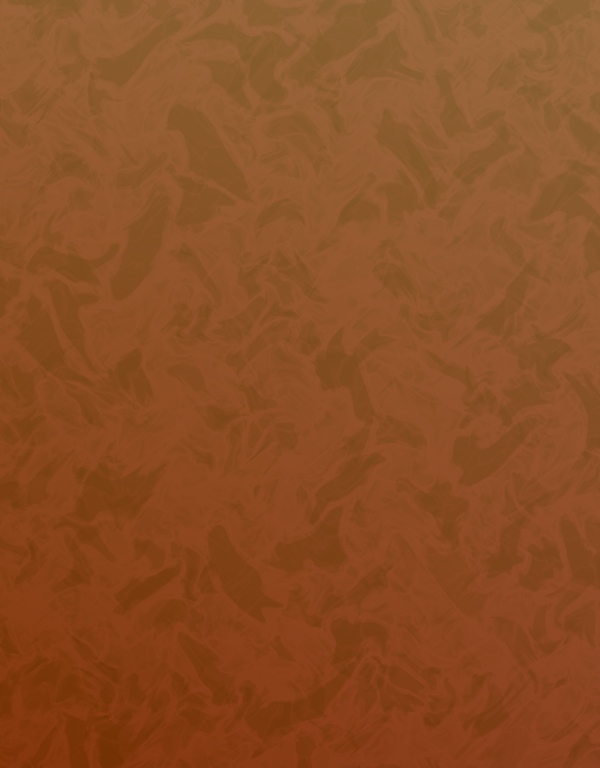
This texture is drawn by a Shadertoy shader. Its source:

```glsl
// Smoky copper-brown marbling: pale veins around dark olive pockets on a warm gradient.

const float TAU = 6.2832;

vec2 hash2(vec2 cell) {
    vec3 q = fract(cell.xyx * vec3(0.1031, 0.1030, 0.0973));
    q += dot(q, q.yzx + 33.33);
    return fract((q.xx + q.yz) * q.zy);
}

// Layered sines that bend the plane into irregular folds.
vec2 warp(vec2 p, float strength) {
    for (int i = 0; i < 4; i++) {
        float f = exp2(float(i));
        p += strength / f * sin(p.yx * f * vec2(1.7, 2.1) + vec2(1.3, 4.1) * f);
        p = mat2(0.8, 0.6, -0.6, 0.8) * p;
    }
    return p;
}

// Cellular noise: x = gap to the border, y = cell random, zw = offset from its seed.
vec4 cells(vec2 p) {
    vec2 base = floor(p);
    float near = 9.0, second = 9.0, id = 0.0;
    vec2 offset = vec2(0.0);
    for (int y = -1; y <= 1; y++)
    for (int x = -1; x <= 1; x++) {
        vec2 cell = base + vec2(x, y);
        vec2 d = p - cell - hash2(cell);
        float dist = length(d);
        if (dist < near) {
            second = near;
            near = dist;
            offset = d;
            id = hash2(cell + 71.0).x;
        } else {
            second = min(second, dist);
        }
    }
    return vec4(second - near, id, offset);
}

// Brushed strokes running in a direction chosen by the cell.
float strokes(vec2 offset, float id, float frequency) {
    float a = id * TAU * 3.0;
    vec2 across = vec2(cos(a), sin(a));
    float bend = 1.4 * sin(dot(offset, across.yx) * 5.0 + a);
    return 0.5 + 0.5 * sin(dot(offset, across) * frequency + bend);
}

// Dark filling of some cells, with a ragged rim.
float pocket(vec4 c, float share, float rim, float ragged) {
    float chosen = smoothstep(1.0 - share, 1.15 - share, c.y);
    float edge = c.x - ragged * strokes(c.zw, c.y, 15.0);
    return chosen * smoothstep(rim, rim + 0.12, edge);
}

float vein(vec4 c, float width) {
    return 1.0 - smoothstep(0.0, width, c.x);
}

// Amount of dark tone, 0 for pale film and 1 for deep pockets.
float marbling(vec2 p) {
    vec4 large = cells(warp(p * 10.0, 0.32));
    vec4 medium = cells(warp(p * 17.0 + 7.3, 0.38));
    vec4 small = cells(warp(p * 30.0 + 19.1, 0.40));

    float deep = pocket(large, 0.42, 0.10, 0.16);
    float mid = pocket(medium, 0.50, 0.08, 0.20);
    float fine = pocket(small, 0.45, 0.10, 0.22);
    float smoke = strokes(large.zw, large.y, 9.0) * strokes(medium.zw, medium.y, 13.0);

    float dark = 0.12 + 0.62 * deep + 0.42 * mid * (1.0 - 0.6 * deep);
    dark += 0.22 * fine * (1.0 - deep) + 0.28 * smoke * (1.0 - deep);
    dark -= 0.32 * vein(large, 0.13) + 0.20 * vein(medium, 0.12);
    dark -= 0.08 * vein(small, 0.14);
    return clamp(dark, 0.0, 1.0);
}

// Warm film colour blended between the four corners.
vec3 filmColour(vec2 uv) {
    const vec3 bottomLeft = vec3(0.525, 0.210, 0.045);
    const vec3 bottomRight = vec3(0.560, 0.260, 0.130);
    const vec3 topLeft = vec3(0.605, 0.385, 0.220);
    const vec3 topRight = vec3(0.615, 0.420, 0.250);
    return mix(mix(bottomLeft, bottomRight, uv.x), mix(topLeft, topRight, uv.x), uv.y);
}

void mainImage(out vec4 fragColor, in vec2 fragCoord) {
    vec2 uv = fragCoord / iResolution.xy;
    vec2 p = fragCoord / iResolution.x;
    const vec3 oliveShade = vec3(0.085, 0.032, 0.052);
    vec3 colour = filmColour(uv) - oliveShade * marbling(p);
    fragColor = vec4(clamp(colour, 0.0, 1.0), 1.0);
}
```
